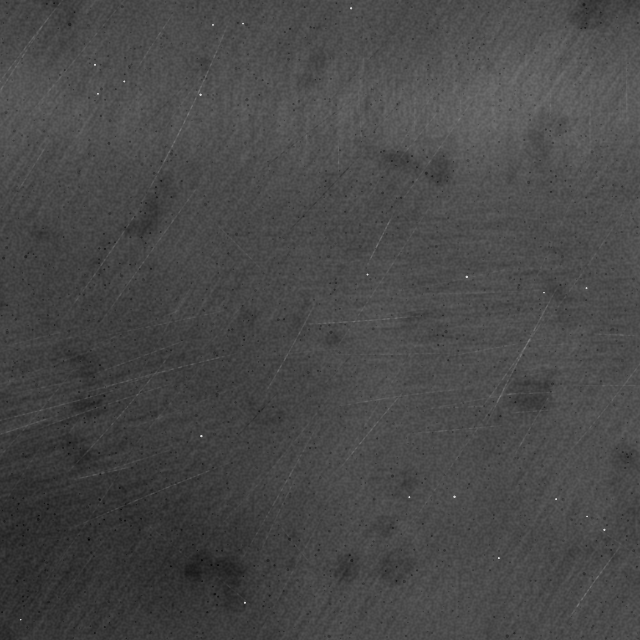
A WebGL 2 fragment shader for this texture:

```glsl
#version 300 es
precision highp float;

uniform vec2 u_resolution;
out vec4 fragColor;

vec2 hash2(vec2 p) {
    vec3 q = fract(p.xyx * vec3(0.1031, 0.1030, 0.0973));
    q += dot(q, q.yzx + 33.33);
    return fract((q.xx + q.yz) * q.zy);
}

vec2 rotate(vec2 p, float angle) {
    float c = cos(angle), s = sin(angle);
    return vec2(c * p.x + s * p.y, c * p.y - s * p.x);
}

float corner(vec2 cell, vec2 offset) {
    float angle = 6.2832 * hash2(cell).x;
    return dot(vec2(cos(angle), sin(angle)), offset);
}

float gradientNoise(vec2 p) {
    vec2 i = floor(p), f = fract(p);
    vec2 w = f * f * f * (f * (f * 6.0 - 15.0) + 10.0);
    vec2 e = vec2(1.0, 0.0);
    return mix(mix(corner(i, f), corner(i + e, f - e), w.x),
               mix(corner(i + e.yx, f - e.yx), corner(i + 1.0, f - 1.0), w.x), w.y);
}

float fbm(vec2 p, int octaves) {
    float sum = 0.0, amplitude = 1.0;
    for (int i = 0; i < octaves; i++) {
        sum += amplitude * gradientNoise(p);
        p = rotate(p, 0.6) * 2.03 + 17.3;
        amplitude *= 0.55;
    }
    return sum;
}

float glow(vec2 p, vec2 centre, vec2 radius) {
    vec2 d = (p - centre) / radius;
    return exp(-dot(d, d));
}

// Fine grooves stretched along one direction, in two widths
float brushed(vec2 p, float angle, float density) {
    vec2 q = rotate(p, angle) + 3.7;
    q.y += 0.006 * gradientNoise(q * 3.0);
    return gradientNoise(q * vec2(9.0, density))
         + 0.7 * gradientNoise(q * vec2(23.0, density * 2.1) + 41.0);
}

// Thin, slightly bent, broken lines scattered over a box
float scratches(vec2 p, int count, float seed, vec2 low, vec2 size,
                float angle, float spread, float reach, float aa) {
    float sum = 0.0;
    for (int i = 0; i < count; i++) {
        vec2 id = vec2(float(i) + 1.0, seed);
        vec2 place = hash2(id), shape = hash2(id + 71.0), look = hash2(id + 137.0);
        vec2 q = rotate(p - low - size * place, angle + spread * (shape.x - 0.5));
        float across = abs(q.y - (look.x - 0.5) * 0.5 * q.x * q.x);
        float halfLength = reach * mix(0.25, 1.0, shape.y);
        float line = 1.0 - smoothstep(0.0003, 0.0003 + aa, across);
        float ends = 1.0 - smoothstep(0.4, 1.0, abs(q.x) / halfLength);
        float breaks = mix(0.3, 1.0, smoothstep(-0.15, 0.25, gradientNoise(vec2(q.x * 150.0, id.x))));
        sum += line * ends * breaks * mix(0.2, 1.0, look.y * look.y);
    }
    return sum;
}

float specks(vec2 p, float cells, float share, float radius, float seed, float aa) {
    vec2 q = p * cells, id = floor(q) + seed;
    vec2 pick = hash2(id + 53.0);
    vec2 centre = 0.3 + 0.4 * hash2(id);
    float d = length(fract(q) - centre) / cells;
    float r = radius * mix(0.5, 1.0, pick.y);
    return step(pick.x, share) * (1.0 - smoothstep(r - 0.5 * aa, r + 0.5 * aa, d));
}

void main() {
    vec2 p = gl_FragCoord.xy / u_resolution.y;
    float aa = 1.0 / u_resolution.y;

    // Broad light and shade
    float tone = 0.284 + 0.02 * (p.x - 0.5);
    tone += 0.045 * glow(p, vec2(0.5, 0.84), vec2(0.9, 0.10));
    tone += 0.035 * glow(p, vec2(0.0, 0.83), vec2(0.22, 0.10));
    tone += 0.045 * glow(p, vec2(0.80, 0.83), vec2(0.22, 0.11));
    tone += 0.020 * glow(p, vec2(0.75, 0.50), vec2(0.35, 0.25));
    tone -= 0.085 * glow(p, vec2(0.0, 0.17), vec2(0.30, 0.20));
    tone -= 0.045 * glow(p, vec2(0.30, 0.05), vec2(0.16, 0.25));
    tone -= 0.035 * glow(p, vec2(0.25, 0.45), vec2(0.20, 0.14));
    tone += 0.032 * fbm(p * 4.0 + 5.2, 4);

    // Dark smudges
    float smudge = fbm(p * 8.0 + 23.6, 5);
    tone -= 0.07 * smoothstep(0.22, 0.8, smudge);

    // Brushed grooves, each direction in its own area
    float lowerLeft = glow(p, vec2(0.05, 0.32), vec2(0.32, 0.20));
    float middleRight = glow(p, vec2(0.75, 0.54), vec2(0.32, 0.20));
    float upper = glow(p, vec2(0.5, 0.84), vec2(0.6, 0.10));
    float diagonal = (1.0 - 0.7 * middleRight) * (1.0 - 0.6 * lowerLeft);
    tone += 0.040 * diagonal * brushed(p, 0.98, 120.0) * (0.7 + gradientNoise(p * 5.0));
    tone += 0.050 * lowerLeft * brushed(p, 0.27, 110.0);
    tone += 0.045 * middleRight * brushed(p, 0.04, 115.0);
    tone += 0.035 * upper * brushed(p, 1.56, 105.0);

    // Scratches
    float marks = scratches(p, 38, 3.0, vec2(0.0), vec2(1.0), 1.0, 0.3, 0.22, aa);
    marks += 0.7 * scratches(p, 22, 11.0, vec2(0.0, 0.18), vec2(0.28, 0.32), 0.30, 0.25, 0.18, aa);
    marks += 0.7 * scratches(p, 20, 19.0, vec2(0.45, 0.28), vec2(0.55, 0.34), 0.08, 0.25, 0.14, aa);
    marks += 0.6 * scratches(p, 14, 29.0, vec2(0.45, 0.74), vec2(0.55, 0.2), 1.58, 0.12, 0.08, aa);
    marks += 0.4 * scratches(p, 10, 37.0, vec2(0.0), vec2(1.0), 2.4, 0.5, 0.08, aa);
    tone += 0.17 * min(marks, 1.6);
    tone -= 0.08 * scratches(p, 12, 43.0, vec2(0.2, 0.3), vec2(0.6, 0.6), 0.8, 0.3, 0.16, aa);

    // Grain, pits and bright dust
    tone += 0.060 * gradientNoise(p * 231.7) + 0.035 * gradientNoise(p * 117.3 + 9.1);
    float pitting = 0.6 + 0.4 * smoothstep(-0.1, 0.4, smudge);
    tone -= 0.12 * pitting * specks(p, 125.0, 0.10, 0.0017, 7.0, aa);
    tone -= 0.10 * pitting * specks(p, 61.0, 0.07, 0.0026, 90.0, aa);
    tone = mix(tone, 0.85, specks(p, 43.0, 0.010, 0.0019, 200.0, aa));

    fragColor = vec4(vec3(clamp(tone, 0.0, 1.0)), 1.0);
}
```
